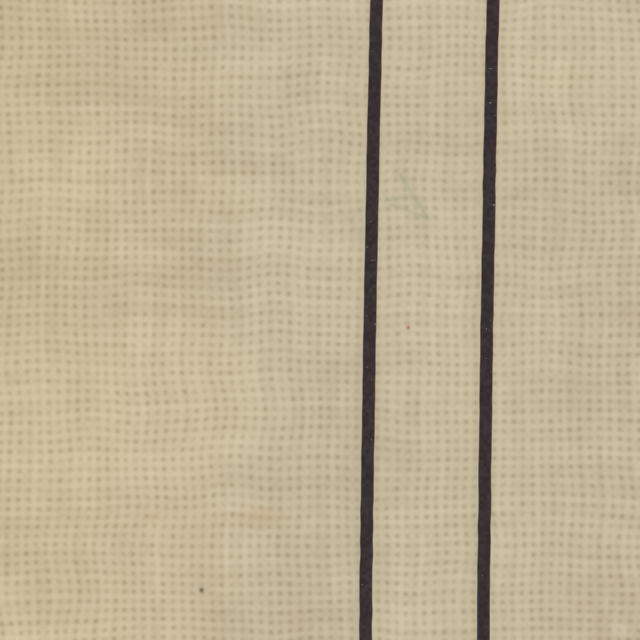
Write a three.js fragment shader that draws this texture.

```glsl
// Beige plain-weave cloth crossed by two dark, slightly bowed upright stripes.
// The weave is a jittered grid of pinholes and threads over soft noise stains;
// stripes, faint green strokes and small specks are distance fields on top.
varying vec2 vUv;

const vec3 CLOTH = vec3(0.792, 0.738, 0.620);
const vec3 STAIN = vec3(0.715, 0.655, 0.550);
const vec3 INK = vec3(0.225, 0.195, 0.200);
const vec3 GREEN = vec3(0.60, 0.62, 0.50);
const vec3 RUST = vec3(0.75, 0.60, 0.43);
const vec3 PALE = vec3(0.86, 0.83, 0.75);
const vec2 THREADS = vec2(66.0, 67.0);
const float STRIPE_HALF = 0.0098;
const float EDGE = 0.0016;
const float TAU = 6.2831853;

float hash(vec2 p) {
  vec3 q = fract(vec3(p.xyx) * 0.1031);
  q += dot(q, q.yzx + 33.33);
  return fract((q.x + q.y) * q.z);
}

float noise(vec2 p) {
  vec2 i = floor(p), f = fract(p);
  f = f * f * (3.0 - 2.0 * f);
  return mix(mix(hash(i), hash(i + vec2(1, 0)), f.x),
             mix(hash(i + vec2(0, 1)), hash(i + vec2(1, 1)), f.x), f.y);
}

float fbm(vec2 p) {
  float sum = 0.0, gain = 0.5;
  for (int i = 0; i < 4; i++) {
    sum += gain * noise(p);
    p = p * 2.03 + 17.1;
    gain *= 0.5;
  }
  return sum / 0.9375;
}

float segment(vec2 p, vec2 a, vec2 b) {
  vec2 d = b - a;
  return length(p - a - d * clamp(dot(p - a, d) / dot(d, d), 0.0, 1.0));
}

float blob(vec2 p, vec2 center, vec2 radius) {
  vec2 d = (p - center) / radius;
  return exp(-dot(d, d));
}

// Brightness offset of the cloth: pinholes between threads plus thread variation.
float weave(vec2 p) {
  vec2 warp = vec2(noise(p * vec2(9, 14)), noise(p * vec2(14, 9) + 40.0)) - 0.5;
  vec2 g = p * THREADS + warp * 0.7;
  vec2 wave = 0.5 + 0.5 * cos(TAU * g);
  vec2 id = floor(g + 0.5);
  float hole = pow(wave.x * wave.y, 1.4) * mix(0.45, 1.3, hash(id));
  float gaps = wave.x * 0.012 + wave.y * 0.015;
  float yarn = noise(vec2(g.x * 1.1, g.y * 0.12)) + noise(vec2(g.x * 0.12, g.y * 1.1) + 70.0) - 1.0;
  float fiber = noise(p * 210.0) - 0.5;
  return 0.020 - hole * 0.062 - gaps + yarn * 0.026 + fiber * 0.022;
}

// Signed horizontal distance from the axis of a gently bowed stripe.
float stripeOffset(vec2 p, float foot, float lean) {
  float wobble = (noise(vec2(p.y * 45.0, foot * 90.0)) - 0.5) * 0.0012;
  return p.x - foot - lean * p.y - 0.007 * p.y * p.y + wobble;
}

vec3 drawStripe(vec3 col, vec2 p, float offset) {
  float d = abs(offset) - STRIPE_HALF;
  float halo = exp(-max(d, 0.0) / 0.010);
  col = mix(col, vec3(0.66, 0.64, 0.55), halo * (offset < 0.0 ? 0.40 : 0.24));
  float grain = noise(p * 190.0) - 0.5;
  vec3 ink = INK + grain * 0.055 + vec3(0.035, 0.0, 0.005) * smoothstep(0.003, 0.010, offset);
  ink += 0.22 * smoothstep(0.94, 1.0, noise(p * 150.0 + 9.0));
  return mix(col, ink, 1.0 - smoothstep(-EDGE, EDGE, d));
}

void main() {
  vec2 p = vUv;

  // Cloth tone: broad stains, darker and greyer toward the right.
  float stain = smoothstep(0.42, 0.78, fbm(p * vec2(4.0, 5.5) + 3.0)) * 0.38;
  stain += 0.16 * smoothstep(0.35, 1.0, p.x);
  stain += 0.22 * blob(p, vec2(0.94, 0.50), vec2(0.09, 0.16));
  stain += 0.14 * blob(p, vec2(0.27, 0.62), vec2(0.10, 0.07));
  stain -= 0.25 * blob(p, vec2(0.46, 0.62), vec2(0.06, 0.06));
  stain -= 0.25 * blob(p, vec2(0.86, 0.89), vec2(0.10, 0.06));
  vec3 col = mix(CLOTH, STAIN, stain);
  col += vec3(0.004, 0.003, -0.012) * (1.0 - smoothstep(0.0, 0.5, p.x));
  col += weave(p) * vec3(1.0, 1.04, 1.08);

  // Faint green strokes.
  float stroke = segment(p, vec2(0.625, 0.727), vec2(0.668, 0.660));
  stroke = min(stroke, segment(p, vec2(0.608, 0.688), vec2(0.645, 0.692)));
  stroke = min(stroke, segment(p, vec2(0.612, 0.680), vec2(0.662, 0.662)));
  float faint = segment(p, vec2(0.795, 0.689), vec2(0.820, 0.700));
  faint = min(faint, abs(length((p - vec2(0.566, 0.655)) * vec2(1.0, 0.7)) - 0.015));
  float patchy = 0.5 + 0.5 * noise(p * 60.0);
  col = mix(col, GREEN, patchy * (0.55 * exp(-stroke * 220.0) + 0.25 * exp(-faint * 220.0)));

  // Rust stains, dark specks and worn pale spots.
  float rust = blob(p, vec2(0.405, 0.193), vec2(0.022, 0.010)) + blob(p, vec2(0.240, 0.192), vec2(0.014, 0.006));
  col = mix(col, RUST, 0.28 * rust);
  col = mix(col, INK, 0.60 * blob(p, vec2(0.315, 0.078), vec2(0.0035)));
  col = mix(col, vec3(0.55, 0.30, 0.22), 0.55 * blob(p, vec2(0.638, 0.488), vec2(0.003)));
  float worn = blob(p, vec2(0.970, 0.015), vec2(0.013, 0.012)) + 0.4 * blob(p, vec2(0.947, 0.064), vec2(0.010));
  worn += blob(p, vec2(1.0, 0.410), vec2(0.007, 0.025)) + blob(p, vec2(1.0, 0.270), vec2(0.010, 0.018));
  col = mix(col, PALE, min(worn, 1.0) * 0.65 * patchy);

  // Stripes.
  col = drawStripe(col, p, stripeOffset(p, 0.571, 0.0105));
  col = drawStripe(col, p, stripeOffset(p, 0.755, 0.0085));

  gl_FragColor = vec4(col, 1.0);
}
```
